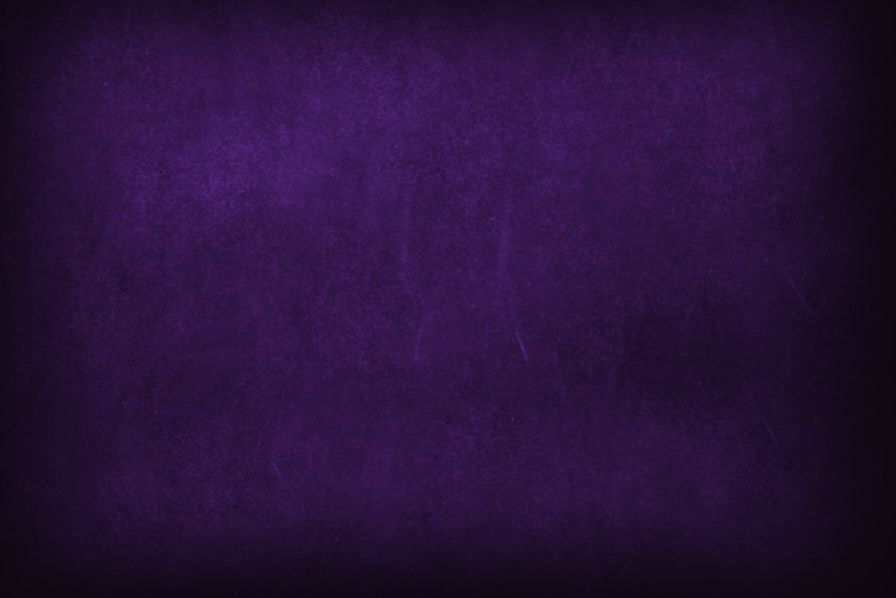
A Shadertoy shader for this texture:

```glsl
// Worn violet chalkboard fabric with cloudy light, rough grain, scratches and a dark vignette.

vec2 hash2(vec2 p) {
    vec3 q = fract(p.xyx * vec3(0.1031, 0.103, 0.0973));
    q += dot(q, q.yzx + 33.33);
    return fract((q.xx + q.yz) * q.zy);
}

// Cellular noise: distance to the nearest scattered point
float cellular(vec2 p) {
    vec2 cell = floor(p), f = fract(p);
    float nearest = 2.0;
    for (int j = -1; j <= 1; j++)
    for (int i = -1; i <= 1; i++) {
        vec2 o = vec2(i, j);
        vec2 d = o + hash2(cell + o + 70.0) - f;
        nearest = min(nearest, dot(d, d));
    }
    return sqrt(nearest);
}

// Soft cloud from rotated, warped sine layers, about -1 to 1
float clouds(vec2 p) {
    float sum = 0.0, amp = 0.5;
    for (int i = 0; i < 5; i++) {
        p += 0.6 * sin(p.yx * 1.3 + float(i));
        sum += amp * sin(p.x) * cos(p.y);
        p = mat2(0.8, 0.6, -0.6, 0.8) * p * 1.8 + 1.7;
        amp *= 0.68;
    }
    return sum;
}

float glow(vec2 p, vec2 center, vec2 radius) {
    vec2 d = (p - center) / radius;
    return exp(-dot(d, d));
}

// Thin line that fades in and out along its length
float scratch(vec2 p, vec2 a, vec2 b, float width) {
    vec2 ab = b - a;
    float h = clamp(dot(p - a, ab) / dot(ab, ab), 0.0, 1.0);
    float d = length(p - a - ab * h) / width;
    return exp(-d * d) * (0.25 + 3.0 * h * (1.0 - h));
}

void mainImage(out vec4 fragColor, in vec2 fragCoord) {
    vec2 uv = fragCoord / iResolution.xy;
    vec2 p = vec2(uv.x * 1.497, uv.y);

    // Broad areas of light and shade
    float light = 0.262;
    light += 0.10 * glow(uv, vec2(0.28, 0.71), vec2(0.13, 0.10));
    light += 0.05 * glow(uv, vec2(0.60, 0.80), vec2(0.18, 0.12));
    light += 0.05 * glow(uv, vec2(0.40, 0.85), vec2(0.18, 0.13));
    light += 0.04 * glow(uv, vec2(0.45, 0.53), vec2(0.20, 0.22));
    light += 0.03 * glow(uv, vec2(0.12, 0.78), vec2(0.12, 0.14));
    light -= 0.07 * glow(uv, vec2(0.75, 0.42), vec2(0.13, 0.10));
    light -= 0.09 * glow(uv, vec2(0.93, 0.22), vec2(0.18, 0.28));
    light -= 0.04 * glow(uv, vec2(0.10, 0.30), vec2(0.15, 0.20));
    light -= 0.03 * glow(uv, vec2(0.50, 0.34), vec2(0.30, 0.05));

    // Blotches, vertical smears and horizontal brushing
    light *= 1.0 + 0.08 * clouds(p * vec2(9.0, 11.0));
    light *= 1.0 + 0.09 * clouds(p * vec2(45.0, 12.0) + 4.0);
    light *= 1.0 + 0.05 * clouds(p * vec2(22.0, 110.0) + 9.0);
    light *= 1.0 + 0.06 * clouds(p * vec2(60.0, 50.0) + 17.0);

    // Rough grain in three sizes, strongest where chalk has gathered
    float chalk = 1.0 + 0.5 * clouds(p * 14.0 + 6.0);
    float grain = 0.30 * (cellular(p * vec2(150.0, 190.0)) - 0.5)
                + 0.18 * (cellular(p * vec2(85.0, 105.0) + 31.0) - 0.5)
                - 0.14 * (cellular(p * vec2(45.0, 40.0) + 53.0) - 0.5);
    light *= 1.0 + grain * chalk;

    // Long scratches: start and end in canvas heights
    vec4 lines[8] = vec4[8](
        vec4(0.860, 0.453, 0.883, 0.393), vec4(0.704, 0.459, 0.693, 0.397),
        vec4(1.307, 0.553, 1.362, 0.465), vec4(1.274, 0.304, 1.300, 0.251),
        vec4(0.451, 0.235, 0.471, 0.198), vec4(0.784, 0.329, 0.794, 0.276),
        vec4(1.119, 0.942, 1.134, 0.922), vec4(0.556, 0.541, 0.535, 0.490));
    float marks = 0.0;
    for (int i = 0; i < 8; i++)
        marks += (i == 0 ? 0.15 : 0.07) * scratch(p, lines[i].xy, lines[i].zw, 0.0026);
    marks += 0.05 * scratch(p, vec2(0.830, 0.48), vec2(0.851, 0.70), 0.007);
    marks += 0.05 * scratch(p, vec2(0.680, 0.68), vec2(0.674, 0.52), 0.006);

    // Short faint scuffs, mostly upright
    for (int i = 0; i < 36; i++) {
        vec2 start = hash2(vec2(i, 5)) * vec2(1.4, 0.8) + vec2(0.05, 0.15);
        vec2 reach = (hash2(vec2(i, 23)) - 0.5) * vec2(0.05, 0.16);
        marks += 0.03 * scratch(p, start, start + reach, 0.003);
    }
    marks *= 1.5 - cellular(p * vec2(75.0, 60.0) + 90.0);

    // Scattered dust specks, one chance per cell
    vec2 grid = p * 26.0, cell = floor(grid);
    vec2 seed = hash2(cell + 11.0);
    vec2 speck = fract(grid) - 0.2 - 0.6 * hash2(cell + 47.0);
    marks += 0.24 * step(0.86, seed.x) * seed.y * seed.y * exp(-dot(speck, speck) * 300.0);

    // Uneven vignette on the four sides
    float wobble = 0.015 * clouds(p * 7.0 + 2.0);
    vec2 low = uv + wobble, high = 1.0 - uv + wobble;
    float vignette = smoothstep(-0.08, 0.16, low.x) * smoothstep(-0.03, 0.19, high.x)
                   * smoothstep(-0.05, 0.20, low.y) * smoothstep(-0.12, 0.14, high.y);
    float tone = 0.058 + (light - 0.04) * vignette + marks * (0.3 + 0.7 * vignette);

    // Near black to violet
    fragColor = vec4(0.015 + 0.63 * tone, 0.009 + 0.265 * tone, tone, 1.0);
}
```
